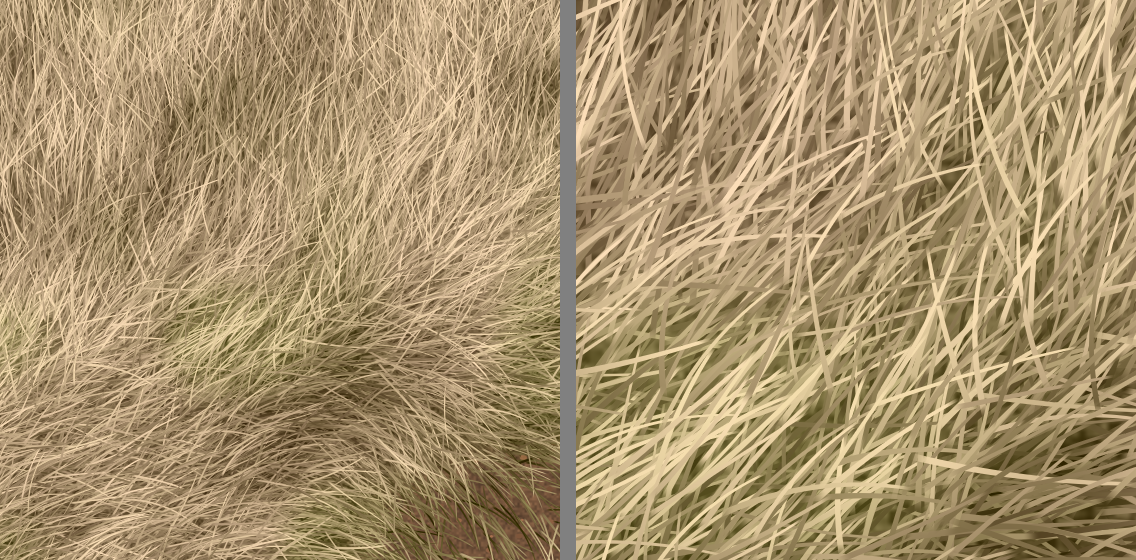
Left: the whole. Right: its middle third, enlarged.
Write a WebGL 1 fragment shader that draws this texture.

```glsl
precision highp float;
// Windswept dry meadow grass: upright at the top, combed sideways below, thinning to soil.
uniform vec2 u_resolution;

const int LAYERS = 32;
const vec3 SHADE_BROWN = vec3(0.30, 0.225, 0.115);
const vec3 STRAW_LIGHT = vec3(0.91, 0.80, 0.65);
const vec3 SOIL = vec3(0.43, 0.31, 0.22);
const vec3 PEBBLE = vec3(0.62, 0.42, 0.29);
const vec3 GREEN_TINT = vec3(-0.05, 0.0, -0.07);

vec4 hash4(vec3 seed) {
  vec4 q = fract(seed.xyzx * vec4(0.1031, 0.1030, 0.0973, 0.1099));
  q += dot(q, q.wzxy + 33.33);
  return fract((q.xxyz + q.yzzw) * q.zywx);
}

float valueNoise(vec2 p, float seed) {
  vec2 cell = floor(p);
  vec2 f = fract(p);
  f = f * f * (3.0 - 2.0 * f);
  float a = hash4(vec3(cell, seed)).x;
  float b = hash4(vec3(cell + vec2(1.0, 0.0), seed)).x;
  float c = hash4(vec3(cell + vec2(0.0, 1.0), seed)).x;
  float d = hash4(vec3(cell + 1.0, seed)).x;
  return mix(mix(a, b, f.x), mix(c, d, f.x), f.y);
}

// Direction in which the grass leans, in radians.
float leanAngle(vec2 p) {
  float upright = smoothstep(0.15, 0.85, p.y - 0.25 * (p.x - 0.4));
  float droop = smoothstep(0.38, 0.75, p.x) * (1.0 - smoothstep(0.08, 0.55, p.y));
  float clumps = 0.16 * sin(11.0 * p.x + 5.0 * p.y + 2.0 * sin(8.0 * p.y))
               + 0.10 * sin(23.0 * p.y - 17.0 * p.x);
  return mix(0.42, 1.48, upright) - 1.25 * droop + clumps;
}

// How far the ground is laid bare, strongest in the lower right corner.
float bareGround(vec2 p) {
  return 1.0 - smoothstep(0.05, 0.40, length((p - vec2(0.95, 0.0)) * vec2(0.85, 1.3)));
}

// Broad light and dark drifts, stretched along the slope of the grass.
float driftTone(vec2 p) {
  vec2 q = vec2(dot(p, vec2(0.75, 0.65)), dot(p, vec2(-0.65, 0.75)));
  float broad = valueNoise(q * vec2(3.0, 6.0) + 4.0, 71.0) - 0.5;
  float small = valueNoise(q * vec2(8.0, 17.0), 72.0) - 0.5;
  float shadedCorner = smoothstep(0.3, 0.65, p.x) * (1.0 - smoothstep(0.12, 0.52, p.y));
  return 0.36 * broad + 0.24 * small + 0.20 * (p.y - 0.45) - 0.13 * shadedCorner;
}

vec3 strawColor(float tone, float green) {
  return mix(SHADE_BROWN, STRAW_LIGHT, clamp(tone, -0.15, 1.12)) + GREEN_TINT * green;
}

vec3 groundColor(vec2 p, float bare, float drift, float green) {
  float grain = valueNoise(p * 230.0, 5.0);
  vec3 thatch = strawColor(0.02 + 0.45 * grain + 0.6 * drift, green);
  vec3 soil = SOIL * (0.72 + 0.4 * grain + 0.2 * valueNoise(p * 40.0, 6.0));
  vec2 grid = p * 36.0;
  vec4 rnd = hash4(vec3(floor(grid), 9.0));
  float radius = 0.08 + 0.18 * rnd.z;
  float gap = length((fract(grid) - 0.3 - 0.4 * rnd.xy) * vec2(1.0, 1.3));
  float stone = (1.0 - smoothstep(radius - 0.06, radius + 0.06, gap)) * step(0.72, rnd.w);
  soil = mix(soil, PEBBLE * (0.7 + 0.5 * rnd.x), stone);
  return mix(thatch, soil, smoothstep(0.1, 0.6, bare));
}

// x: coverage of a tapered, bent blade; y: position from root (-1) to tip (1).
vec2 blade(vec2 offset, float angle, float halfLength, float halfWidth, float bend, float pixel) {
  vec2 along = vec2(cos(angle), sin(angle));
  float u = dot(offset, along) / halfLength;
  float v = dot(offset, vec2(-along.y, along.x)) + bend * halfLength * (u * u - 0.3);
  float width = halfWidth * (0.85 - 0.3 * u);
  float side = clamp((width - abs(v)) / pixel + 0.5, 0.0, 1.0);
  return vec2(side * (1.0 - smoothstep(0.8, 1.0, abs(u))), u);
}

void main() {
  float pixel = 1.0 / min(u_resolution.x, u_resolution.y);
  vec2 p = gl_FragCoord.xy * pixel;
  float drift = driftTone(p);
  float bare = bareGround(p);
  float lowGreen = 1.0 - smoothstep(0.35, 0.8, p.y);
  float green = (0.25 + 0.75 * lowGreen) * smoothstep(0.3, 0.75, valueNoise(p * 5.0, 31.0));
  float bladeScale = mix(1.12, 0.88, p.y);
  vec3 color = groundColor(p, bare, drift, green);

  // Paint blades from the shaded undergrowth up to the sunlit tops.
  for (int layer = 0; layer < LAYERS; layer++) {
    float id = float(layer);
    float depth = id / float(LAYERS - 1);
    float cellSize = 0.05 + 0.026 * fract(id * 0.618);
    vec2 shift = fract(vec2(0.755, 0.570) * id) + 7.0;
    vec2 home = floor(p / cellSize + shift);
    for (int j = -1; j <= 1; j++) {
      for (int i = -1; i <= 1; i++) {
        vec2 cell = home + vec2(float(i), float(j));
        vec4 rnd = hash4(vec3(cell, id + 13.0));
        vec2 center = (cell + rnd.xy - shift) * cellSize;
        vec2 offset = p - center;
        float reach = cellSize * 0.95;
        if (dot(offset, offset) > reach * reach) continue;
        if (fract(rnd.w * 17.3) < 0.85 * bareGround(center)) continue;
        float stray = rnd.z - 0.5;
        float angle = leanAngle(center) + stray * (0.5 + 5.0 * stray * stray);
        float bend = 0.26 * (fract(rnd.z * 29.7) - 0.3);
        float halfWidth = bladeScale * (0.0010 + 0.0008 * fract(rnd.x * 41.0));
        vec2 hit = blade(offset, angle, reach * 0.98, halfWidth, bend, pixel);
        float tone = mix(0.36, 0.86, depth) + 0.68 * (rnd.w - 0.5) + drift + 0.10 * hit.y;
        float tint = green * (1.0 - 0.6 * depth) + 0.3 * (fract(rnd.y * 53.0) - 0.5);
        color = mix(color, strawColor(tone, tint), hit.x);
      }
    }
  }
  gl_FragColor = vec4(color, 1.0);
}
```
